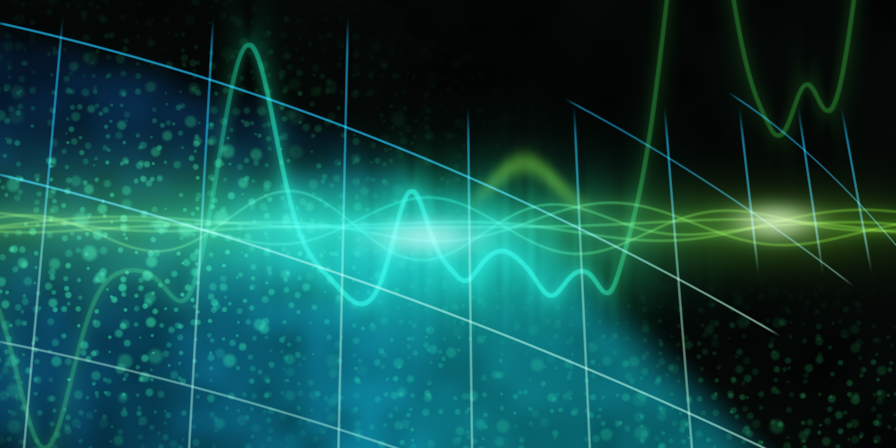
Give the GLSL for this background, as a Shadertoy shader.

```glsl
const vec3 NIGHT = vec3(0.012, 0.025, 0.02);
const vec3 BLUE = vec3(0.01, 0.15, 0.32);
const vec3 TEAL = vec3(0.02, 0.52, 0.60);
const vec3 AQUA = vec3(0.10, 1.10, 0.78);
const vec3 GREEN = vec3(0.20, 0.75, 0.22);
const vec3 LIME = vec3(0.42, 0.85, 0.16);

float hash(vec2 p) {
    vec3 q = fract(p.xyx * vec3(0.1031, 0.1030, 0.0973));
    q += dot(q, q.yzx + 33.33);
    return fract((q.x + q.y) * q.z);
}

float noise(vec2 p) {
    vec2 i = floor(p), f = fract(p);
    f = f * f * (3.0 - 2.0 * f);
    return mix(mix(hash(i), hash(i + vec2(1, 0)), f.x),
               mix(hash(i + vec2(0, 1)), hash(i + vec2(1, 1)), f.x), f.y);
}

float bump(float x, float centre, float width) {
    float d = (x - centre) / width;
    return exp(-d * d);
}

float glow(vec2 p, vec2 centre, vec2 size) {
    vec2 d = (p - centre) / size;
    return exp(-dot(d, d));
}

float stroke(float d, float width, float px) {
    return 1.0 - smoothstep(max(width - px, 0.0), width + px, abs(d));
}

float range(float x, float a, float b, float soft) {
    return smoothstep(a - soft, a + soft, x) * (1.0 - smoothstep(b - soft, b + soft, x));
}

// Descending arc of the grid
float arcY(float x, vec2 start, float slope, float bend) {
    float d = x - start.x;
    return start.y - d * (slope + bend * d);
}

float arcLine(vec2 p, vec2 start, float slope, float bend, float end, float px) {
    float d = p.y - arcY(p.x, start, slope, bend);
    return stroke(d, 0.0025, px) * range(p.x, start.x, end, 0.02);
}

// Tall pulse running across the canvas
float pulseY(float x) {
    float y = 0.40 + 0.23 * smoothstep(1.6, 1.72, x);
    y += 0.50 * bump(x, 0.555, 0.085) - 0.40 * bump(x, 0.10, 0.085);
    y += 0.18 * bump(x, 0.917, 0.05) - 0.10 * bump(x, 0.42, 0.06);
    y += 0.04 * bump(x, 1.12, 0.05) - 0.08 * bump(x, 0.81, 0.07);
    y -= 0.03 * bump(x, 1.04, 0.03) + 0.06 * bump(x, 1.23, 0.04) + 0.07 * bump(x, 1.36, 0.035);
    return y + bump(x, 1.56, 0.10) + 0.17 * bump(x, 1.80, 0.045) + 0.7 * bump(x, 1.97, 0.08);
}

float pulseDistance(vec2 p) {
    float y = pulseY(p.x);
    float slope = (pulseY(p.x + 0.002) - y) / 0.002;
    return abs(p.y - y) / sqrt(1.0 + slope * slope);
}

// Soft discs scattered one per cell
float bokeh(vec2 p, float cells, float seed, float density) {
    vec2 q = p * cells + seed, id = floor(q);
    vec2 centre = 0.3 + 0.4 * vec2(hash(id + 7.1), hash(id + 19.7));
    float radius = 0.10 + 0.16 * hash(id + 3.3);
    float disc = 1.0 - smoothstep(radius * 0.45, radius * 1.2, length(fract(q) - centre));
    return disc * step(hash(id + 41.0), density) * (0.35 + 0.65 * hash(id + 5.9));
}

void mainImage(out vec4 fragColor, in vec2 fragCoord) {
    float px = 1.0 / iResolution.y;
    vec2 p = fragCoord * px;
    float cloud = 0.6 * noise(p * 6.0) + 0.4 * noise(p * 17.0);

    // Blue haze and teal wedge
    float topArc = arcY(p.x, vec2(0.0, 0.948), 0.22, 0.1037);
    float haze = smoothstep(-0.03, 0.12, topArc - p.y) * (1.0 - smoothstep(0.75, 1.1, p.x));
    float wedge = (1.0 - smoothstep(1.56, 1.76, p.x + p.y)) * (1.0 - smoothstep(0.38, 0.66, p.y));
    vec3 col = NIGHT * (0.4 + cloud);
    col += BLUE * haze * (0.25 + 0.8 * cloud);
    col += TEAL * wedge * mix(0.25, 1.0, smoothstep(0.15, 0.95, p.x)) * (0.65 + 0.4 * cloud);

    // Energy band and hot spots
    float streak = 0.8 + 0.4 * noise(vec2(p.x * 70.0, p.y * 3.0));
    col += AQUA * 0.70 * streak * glow(p, vec2(1.02, 0.45), vec2(0.34, 0.14));
    col += AQUA * 0.55 * glow(p, vec2(0.64, 0.49), vec2(0.22, 0.09));
    col += vec3(0.6, 0.8, 0.7) * glow(p, vec2(0.95, 0.47), vec2(0.10, 0.035));
    col += GREEN * 0.45 * glow(p, vec2(0.25, 0.50), vec2(0.42, 0.13));
    col += LIME * 0.25 * glow(p, vec2(1.70, 0.49), vec2(0.35, 0.09));
    col += vec3(0.8, 1.0, 0.7) * glow(p, vec2(1.73, 0.505), vec2(0.075, 0.035));

    // Bokeh
    float leftField = glow(p, vec2(0.30, 0.42), vec2(0.48, 0.34));
    float lowField = 0.22 * (1.0 - smoothstep(0.1, 0.42, p.y)) * smoothstep(0.7, 0.9, p.x);
    for (int i = 0; i < 4; i++) {
        float k = float(i);
        float discs = bokeh(p, 13.0 + 6.0 * k, 11.3 * k, 0.55);
        col += mix(AQUA, GREEN, 0.35 + 0.4 * hash(vec2(k, 2.0))) * discs * (0.75 * leftField + lowField);
    }

    // Woven threads
    for (int i = 0; i < 5; i++) {
        float k = float(i);
        float swing = (0.025 + 0.014 * k) * (0.55 + 0.45 * cos(p.x * 3.0 + k));
        float d = p.y - 0.495 - swing * sin(p.x * (5.0 + 1.3 * k) + 1.9 * k);
        col += mix(LIME, AQUA, bump(p.x, 0.9, 0.45)) * (0.32 * stroke(d, 0.003, px) + 0.13 * exp(-abs(d) * 70.0));
    }

    // Broad arch and pulse
    float arch = p.y - 0.51 - 0.125 * bump(p.x, 1.17, 0.11);
    col += LIME * 0.5 * bump(arch, 0.0, 0.025) * range(p.x, 1.08, 1.29, 0.06);
    float pulse = pulseDistance(p);
    float strength = mix(0.45, 1.0, range(p.x, 0.60, 1.36, 0.12));
    vec3 pulseColor = mix(GREEN, AQUA, range(p.x, 0.45, 1.38, 0.12));
    col += pulseColor * strength * (0.6 * stroke(pulse, 0.005, px) + 0.4 * exp(-pulse * 60.0));

    // Perspective grid
    float grid = arcLine(p, vec2(0.0, 0.948), 0.22, 0.1037, 1.725, px);
    grid += arcLine(p, vec2(0.0, 0.61), 0.24, 0.069, 1.72, px);
    grid += 0.7 * arcLine(p, vec2(0.0, 0.237), 0.20, 0.077, 0.95, px);
    grid += 0.6 * arcLine(p, vec2(1.276, 0.771), 0.53, 0.192, 1.89, px);
    grid += 0.6 * arcLine(p, vec2(1.64, 0.784), 0.65, 0.75, 2.1, px);
    for (int i = 0; i < 9; i++) {
        float k = float(i);
        float x = 0.099 + 0.369 * k - 0.0176 * k * k + (0.505 - p.y) * (0.034 * k - 0.09);
        float top = k < 2.5 ? 0.92 : 0.72;
        float bottom = k < 5.5 ? -0.1 : 0.43;
        grid += 0.75 * stroke(p.x - x, 0.0025, px) * range(p.y, bottom, top, 0.05);
    }
    vec3 gridColor = mix(vec3(0.50, 0.75, 0.62), vec3(0.08, 0.65, 0.95), smoothstep(0.3, 0.7, p.y));
    col += gridColor * grid;

    fragColor = vec4(1.0 - exp(-1.15 * col), 1.0);
}
```
